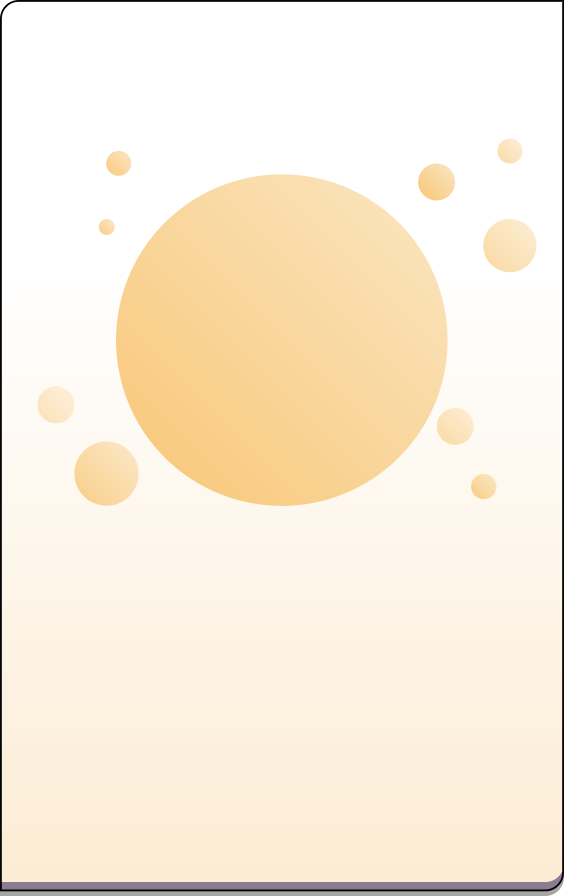
A WebGL 2 fragment shader for this background:

```glsl
#version 300 es
precision highp float;

uniform vec2 u_resolution;
out vec4 fragColor;

const vec3 WHITE = vec3(1.0);
const vec3 CREAM = vec3(0.987, 0.925, 0.83);
const vec3 AMBER = vec3(0.975, 0.795, 0.505);
const vec3 PALE_AMBER = vec3(0.98, 0.885, 0.72);
const vec3 MAUVE = vec3(0.545, 0.49, 0.57);
const vec3 SHADOW = vec3(0.65);
const vec3 INK = vec3(0.02);

const float CORNER = 0.021;
const float OUTLINE = 0.0021;
const float CARD_BOTTOM = 0.0052;
const float FACE_BOTTOM = 0.0156;

// Discs: centre x, centre y, radius, opacity
const vec4 DISCS[10] = vec4[10](
  vec4(0.3145, 0.6204, 0.1850, 1.00),
  vec4(0.1325, 0.8177, 0.0139, 0.95),
  vec4(0.1192, 0.7467, 0.0089, 0.90),
  vec4(0.4873, 0.7969, 0.0206, 1.00),
  vec4(0.5691, 0.8314, 0.0139, 0.65),
  vec4(0.5691, 0.7259, 0.0297, 0.68),
  vec4(0.5081, 0.5241, 0.0206, 0.62),
  vec4(0.5399, 0.4570, 0.0141, 0.88),
  vec4(0.0624, 0.5482, 0.0206, 0.50),
  vec4(0.1189, 0.4714, 0.0358, 0.85)
);

// Antialiased coverage of a signed distance
float coverage(float dist, float pixel) {
  return clamp(0.5 - dist / pixel, 0.0, 1.0);
}

// Box rounded only at its upper left and lower right corners
float leafBox(vec2 p, vec2 low, vec2 high, float radius) {
  vec2 q = p - 0.5 * (low + high);
  float r = q.x * q.y < 0.0 ? radius : 0.0;
  vec2 d = abs(q) - 0.5 * (high - low) + r;
  return length(max(d, 0.0)) + min(max(d.x, d.y), 0.0) - r;
}

// Diagonal ramp from the lower left to the upper right of a disc
vec3 discColor(vec2 local, float radius) {
  float t = 0.5 + 0.5 * dot(local, vec2(0.7071)) / radius;
  return mix(AMBER, PALE_AMBER, clamp(t, 0.0, 1.0));
}

vec3 paintDisc(vec3 base, vec2 p, vec4 disc, float pixel) {
  vec2 local = p - disc.xy;
  float mask = coverage(length(local) - disc.z, pixel);
  return mix(base, discColor(local, disc.z), mask * disc.w);
}

vec3 faceColor(vec2 p, float pixel) {
  float fade = clamp((0.70 - p.y) / 0.685, 0.0, 1.0);
  vec3 color = mix(WHITE, CREAM, fade);
  for (int i = 0; i < DISCS.length(); i++) {
    color = paintDisc(color, p, DISCS[i], pixel);
  }
  return color;
}

void main() {
  // Canvas height is one unit
  float pixel = 1.0 / u_resolution.y;
  vec2 p = gl_FragCoord.xy * pixel;
  vec2 high = vec2(u_resolution.x * pixel, 1.0);
  vec2 drop = vec2(0.0, CARD_BOTTOM);

  float card = leafBox(p, drop, high, CORNER);
  float shadow = leafBox(p + drop, drop, high, CORNER);
  float face = leafBox(p, vec2(0.0, FACE_BOTTOM), high, CORNER);
  float inside = card + OUTLINE;

  // Shadow, outline, lower lip, then the face
  vec3 color = mix(WHITE, SHADOW, coverage(shadow, pixel));
  color = mix(color, INK, coverage(card, pixel));
  color = mix(color, MAUVE, coverage(inside, pixel));
  color = mix(color, faceColor(p, pixel), coverage(max(face, inside), pixel));
  fragColor = vec4(color, 1.0);
}
```
